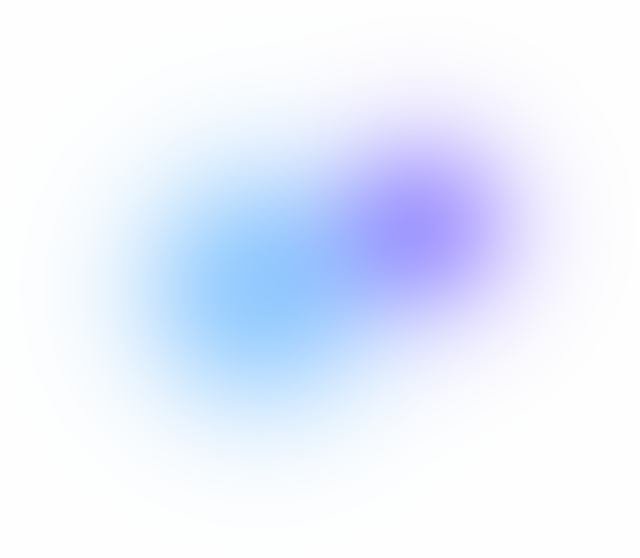
Reproduce this background procedurally as a WebGL 2 fragment shader.

```glsl
#version 300 es
precision highp float;
// Two soft overlapping glows, sky blue and violet, on a near-white ground.

uniform vec2 u_resolution;
out vec4 fragColor;

const vec3 PAPER = vec3(0.996, 0.997, 0.998);

// Light removed from the paper at the heart of each glow
const vec3 BLUE_TINT = vec3(0.41, 0.195, 0.0);
const vec3 VIOLET_TINT = vec3(0.305, 0.37, 0.0);

// Bell-shaped falloff; a higher sharpness gives a flatter core and shorter tail
float glow(vec2 p, vec2 center, float radius, float sharpness) {
    float d = length(p - center) / radius;
    return exp(-pow(max(d, 1e-4), sharpness));
}

void main() {
    // Canvas heights, centred on the canvas
    vec2 p = (gl_FragCoord.xy - 0.5 * u_resolution) / u_resolution.y;

    float blue = glow(p, vec2(-0.108, -0.016), 0.222, 2.2);
    float violet = glow(p, vec2(0.188, 0.096), 0.174, 2.05);

    // Tints add up where the glows overlap
    vec3 color = PAPER - BLUE_TINT * blue - VIOLET_TINT * violet;
    fragColor = vec4(clamp(color, 0.0, 1.0), 1.0);
}
```
